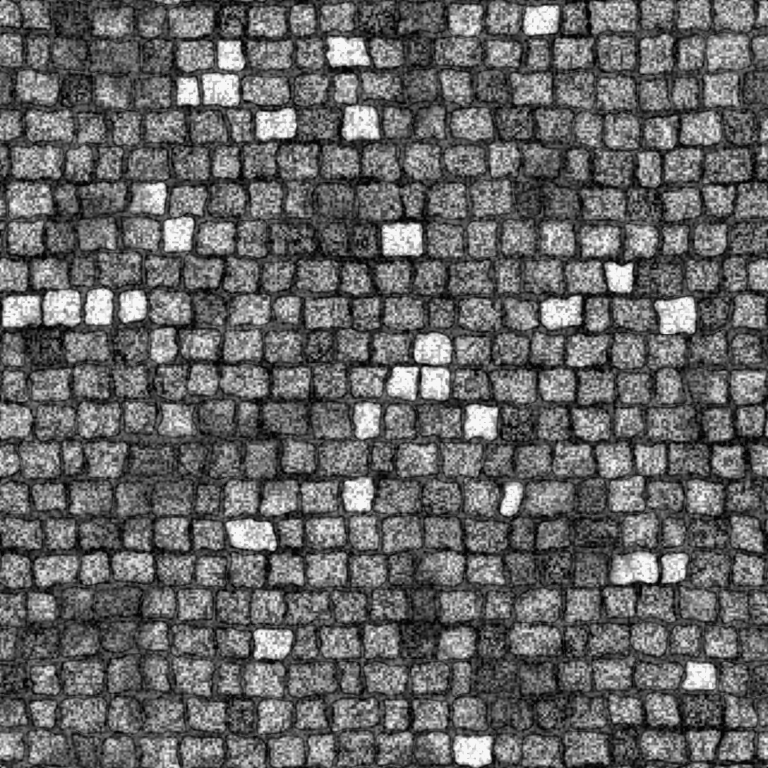
This texture is drawn by a WebGL 1 fragment shader. Its source:

```glsl
precision highp float;
// Grey cobblestone paving: 21 wavy courses of about 20 uneven square setts.
// Jittered joints bound a rounded-box distance per stone; periodic value noise
// adds wobble, granite grain, grime and sandy joints. The whole tile repeats.

uniform vec2 u_resolution;

const vec2 STONES = vec2(20.0, 21.0);
const float JOINT_DARK = 0.09;
const float JOINT_SAND = 0.31;
const float CORNER_RADIUS = 0.11;

float hash(vec2 p) {
  vec3 q = fract(p.xyx * 0.1031);
  q += dot(q, q.yzx + 33.33);
  return fract((q.x + q.y) * q.z);
}

// Value noise with a whole number of cells across the canvas.
float noise(vec2 uv, float cells) {
  vec2 p = uv * cells;
  vec2 i = floor(p);
  vec2 f = fract(p);
  f = f * f * (3.0 - 2.0 * f);
  vec2 a = mod(i, cells);
  vec2 b = mod(i + 1.0, cells);
  return mix(mix(hash(a), hash(vec2(b.x, a.y)), f.x),
             mix(hash(vec2(a.x, b.y)), hash(b), f.x), f.y);
}

float fbm(vec2 uv, float cells) {
  float sum = 0.0;
  float weight = 0.5;
  for (int k = 0; k < 4; k++) {
    sum += weight * noise(uv, cells);
    cells *= 2.0;
    weight *= 0.5;
  }
  return sum / 0.9375;
}

// Random value of one stone; each seed gives an independent property.
float stoneHash(vec2 id, float seed) {
  return hash(mod(id, STONES) + seed * vec2(37.0, 61.0));
}

// Slanted joint to the left of a stone, y measured from the course centre.
float jointX(vec2 id, float y) {
  return id.x + 0.42 * (stoneHash(id, 1.0) - 0.5)
       + 0.20 * (stoneHash(id, 2.0) - 0.5) * y;
}

float roundedBox(vec2 p, vec2 halfSize, float radius) {
  vec2 q = abs(p) - halfSize + radius;
  return length(max(q, 0.0)) + min(max(q.x, q.y), 0.0) - radius;
}

// Signed distance to the stone in cell units; also returns its id.
float stoneDistance(vec2 g, out vec2 id) {
  float row = floor(g.y);
  float y = g.y - row - 0.5;
  g.x += hash(vec2(mod(row, STONES.y), 173.0));
  id = vec2(floor(g.x), row);
  if (g.x < jointX(id, y)) id.x -= 1.0;
  else if (g.x > jointX(id + vec2(1.0, 0.0), y)) id.x += 1.0;

  float left = jointX(id, y);
  float right = jointX(id + vec2(1.0, 0.0), y);
  vec2 gap = vec2(0.05, 0.05)
           + vec2(0.05, 0.07) * vec2(stoneHash(id, 3.0), stoneHash(id, 4.0));
  vec2 p = vec2(g.x - 0.5 * (left + right), y);
  p.y += 0.06 * (stoneHash(id, 5.0) - 0.5)
       + 0.16 * (stoneHash(id, 6.0) - 0.5) * p.x;
  return roundedBox(p, vec2(0.5 * (right - left), 0.5) - gap, CORNER_RADIUS);
}

// Mostly mid greys, with a few pale and a few dark stones.
float stoneTone(vec2 id) {
  float kind = stoneHash(id, 7.0);
  float tone = 0.555 + 0.16 * (stoneHash(id, 8.0) - 0.5);
  tone = mix(tone, 0.36, step(kind, 0.07));
  return mix(tone, 0.93, step(0.915, kind));
}

void main() {
  vec2 uv = gl_FragCoord.xy / u_resolution;

  // Wavy courses and chipped edges
  vec2 g = uv * STONES;
  g.y += 0.30 * (noise(uv, 6.0) - 0.5);
  g += 0.13 * (vec2(noise(uv, 48.0), noise(uv.yx, 53.0)) - 0.5);
  vec2 id;
  float d = stoneDistance(g, id);
  d += 0.08 * (noise(uv, 110.0) - 0.5);

  // Granite grain and larger stains
  float grain = 0.7 * noise(uv, 320.0) + 0.3 * noise(uv.yx, 190.0) - 0.5;
  float mottle = fbm(uv, 45.0) - 0.5;
  float grime = smoothstep(0.58, 0.80, fbm(uv.yx, 11.0));

  // Stone face, worn darker toward its rim
  float tone = stoneTone(id);
  float face = tone + 0.85 * grain + 0.36 * mottle;
  face *= mix(0.76, 1.0, smoothstep(0.0, 0.14, -d));
  face *= 1.0 - 0.35 * grime;

  // Joint, shadowed beside the stone and gritty in wider gaps
  float sand = smoothstep(0.0, 0.10, d) * smoothstep(0.25, 0.60, fbm(uv, 17.0));
  float joint = mix(JOINT_DARK, JOINT_SAND, sand) + 0.42 * grain + 0.20 * mottle;

  float cover = 1.0 - smoothstep(-0.045, 0.05, d);
  float grey = clamp(mix(joint, face, cover), 0.02, 0.97);
  gl_FragColor = vec4(vec3(grey), 1.0);
}
```
